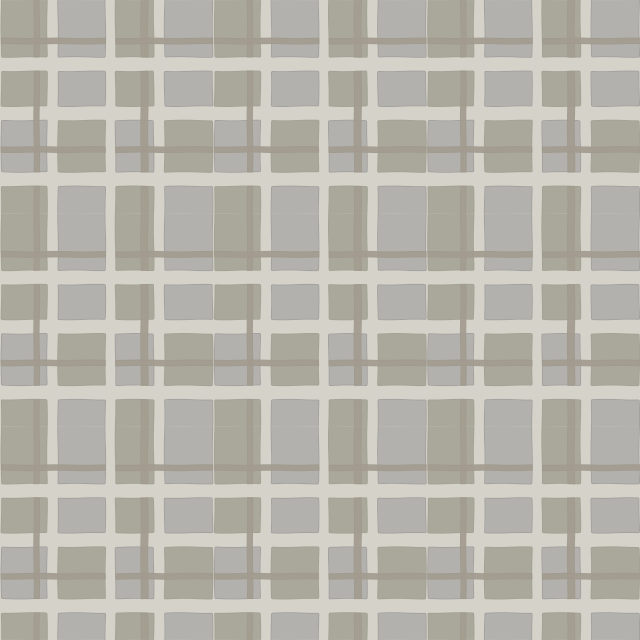
Give the GLSL for this pattern, as a WebGL 2 fragment shader.

```glsl
#version 300 es
precision highp float;
uniform vec2 u_resolution;
out vec4 outColor;

const float TILE = 256.0; // design units per repeat
const float TAU = 6.2831853;

float hash(vec2 p) {
    return fract(sin(dot(p, vec2(127.1, 311.7))) * 43758.5453);
}

// Offset from a centre, wrapped to the nearest repeat
vec2 wrapOffset(vec2 p, vec2 center) {
    return mod(p - center + 0.5 * TILE, TILE) - 0.5 * TILE;
}

float roundedBox(vec2 p, vec2 halfSize, float radius) {
    vec2 q = abs(p) - halfSize + radius;
    return length(max(q, 0.0)) + min(max(q.x, q.y), 0.0) - radius;
}

// Box with slightly uneven edges; the wobble has whole periods per repeat
float handCutBox(vec2 p, vec2 center, vec2 halfSize, float radius, float amount) {
    vec2 phase = TAU * vec2(hash(center), hash(center.yx + 3.0));
    vec2 wobble = amount * sin(p.yx * TAU / TILE * vec2(3.0, 4.0) + phase);
    return roundedBox(wrapOffset(p, center) + wobble, halfSize, radius);
}

float coverage(float d, float pixel) {
    return clamp(0.5 - d / pixel, 0.0, 1.0);
}

// Fill a shape and darken a thin line just inside its edge
vec3 paint(vec3 base, vec3 fill, float d, float pixel, float opacity, float edge) {
    float rim = coverage(abs(d + 0.6) - 0.5, pixel);
    return mix(base, fill * (1.0 - edge * rim), opacity * coverage(d, pixel));
}

void main() {
    vec2 uv = gl_FragCoord.xy / u_resolution;
    vec2 p = fract(vec2(uv.x, 1.0 - uv.y) * 3.0) * TILE;
    float pixel = 3.0 * TILE / min(u_resolution.x, u_resolution.y);

    vec3 cream = vec3(0.832, 0.824, 0.788);
    vec3 olive = vec3(0.664, 0.659, 0.604);
    vec3 gray = vec3(0.700, 0.696, 0.680);
    vec3 taupe = vec3(0.638, 0.608, 0.560);

    // Centre and half size of each column and row of blocks
    vec2 columns[4] = vec2[4](vec2(29.0, 28.0), vec2(98.0, 29.0),
                              vec2(161.5, 23.5), vec2(226.3, 29.4));
    vec2 rows[3] = vec2[3](vec2(18.0, 51.0), vec2(106.5, 21.5), vec2(175.5, 31.5));

    // Blocks: the last row swaps the two colours
    vec3 color = cream;
    for (int j = 0; j < 3; j++) {
        for (int i = 0; i < 4; i++) {
            vec2 center = vec2(columns[i].x, rows[j].x);
            vec2 halfSize = vec2(columns[i].y, rows[j].y);
            float d = handCutBox(p, center, halfSize, 2.0, 0.4);
            bool isGray = (i % 2 == 1) != (j == 2);
            color = paint(color, isGray ? gray : olive, d, pixel, 1.0, isGray ? 0.1 : 0.04);
        }
    }

    // Faint broken crease through the tall blocks
    float creaseY = abs(wrapOffset(p, vec2(0.0)).y);
    float crease = coverage(creaseY - 0.4, pixel) * (0.6 + 0.4 * sin(p.x * TAU / TILE * 5.0));
    color = mix(color, cream, 0.3 * crease);

    // Narrow bands: each runs over a pair of blocks and the gap between them
    for (int i = 0; i < 2; i++) {
        for (int j = 0; j < 2; j++) {
            vec2 across = i == 0 ? vec2(44.0, 3.8) : vec2(173.3, 4.8);
            vec2 along = j == 0 ? vec2(18.0, 51.0) : vec2(146.0, 61.0);
            float upright = handCutBox(p, vec2(across.x, along.x),
                                       vec2(across.y, along.y), 1.0, 0.3);
            color = paint(color, taupe, upright, pixel, j == 0 ? 0.8 : 0.92, 0.02);

            vec2 span = i == 0 ? vec2(64.0, 63.0) : vec2(197.0, 58.7);
            float level = j == 0 ? 49.3 : 179.5;
            float flatBand = handCutBox(p, vec2(span.x, level), vec2(span.y, 3.9), 1.0, 0.3);
            color = paint(color, taupe, flatBand, pixel, 0.92, 0.02);
        }
    }

    outColor = vec4(color, 1.0);
}
```
